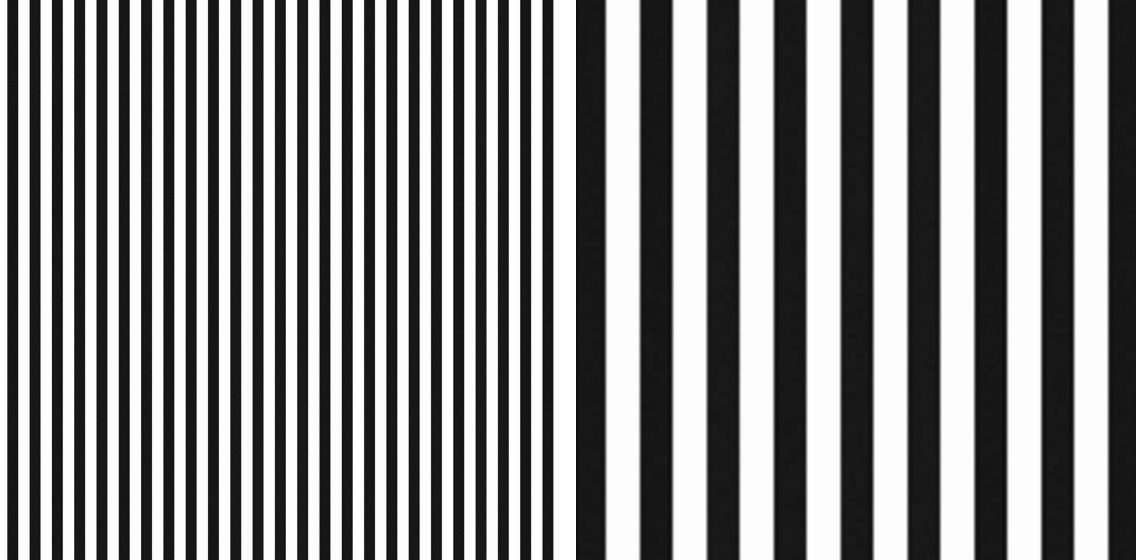
Left, the full canvas; right, a detail of the centre.
Give the GLSL for this pattern, as a WebGL 2 fragment shader.

```glsl
#version 300 es
precision highp float;
// Upright black stripes on white, 25 across, evenly spaced and unbroken in height.
// Each stripe is a distance to the nearest centre line, with a soft edge,
// a thin darker rim of varying strength and a trace of fine grain.

uniform vec2 u_resolution;
out vec4 outColor;

const float PERIOD = 0.03982;       // spacing between stripe centres
const float FIRST_CENTRE = 0.0228;  // centre of the leftmost stripe
const float HALF_WIDTH = 0.00975;
const float EDGE_SOFTNESS = 0.0028;

const vec3 PAPER = vec3(0.994);
const vec3 INK = vec3(0.092);
const vec3 RIM_INK = vec3(0.045);

float hash(vec2 p) {
    return fract(sin(dot(p, vec2(127.1, 311.7))) * 43758.5453);
}

// Index of the stripe whose centre is nearest to x
float stripeIndex(float x, float first, float period) {
    return floor((x - first) / period + 0.5);
}

// Signed distance to the stripe edge, negative inside
float stripeDistance(float x, float centre, float halfWidth) {
    return abs(x - centre) - halfWidth;
}

// 1 inside a shape, 0 outside, blended across the given width
float coverage(float d, float softness) {
    return 1.0 - smoothstep(-0.5 * softness, 0.5 * softness, d);
}

// Narrow line lying at a given depth inside the edge
float rim(float d, float depth, float width) {
    return 1.0 - smoothstep(0.0, width, abs(d + depth));
}

void main() {
    vec2 uv = gl_FragCoord.xy / u_resolution;
    float softness = max(EDGE_SOFTNESS, 1.2 / u_resolution.x);

    // Nearest stripe
    float index = stripeIndex(uv.x, FIRST_CENTRE, PERIOD);
    float centre = FIRST_CENTRE + index * PERIOD;
    float d = stripeDistance(uv.x, centre, HALF_WIDTH);

    // Ink tone: small shift per stripe, uneven rims and faint grain
    float side = step(centre, uv.x);
    float rimStrength = mix(0.25, 0.9, hash(vec2(index, side + 3.0)));
    float toneShift = (hash(vec2(index, 9.0)) - 0.5) * 0.012;
    float grain = (hash(floor(uv * 256.0)) - 0.5) * 0.012;
    vec3 ink = INK + toneShift + grain;
    ink = mix(ink, RIM_INK, rim(d, 0.0022, 0.0016) * rimStrength);

    vec3 color = mix(PAPER, ink, coverage(d, softness));
    outColor = vec4(color, 1.0);
}
```
